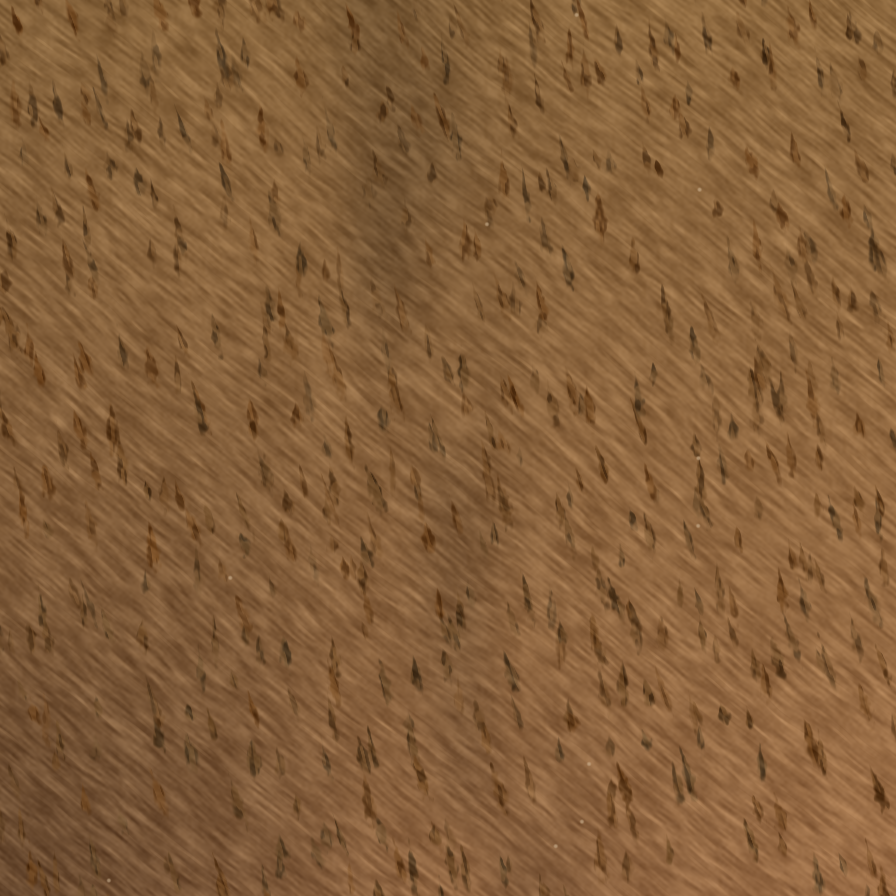
A WebGL 1 fragment shader for this texture:

```glsl
precision highp float;

uniform vec2 u_resolution;

float hash(vec2 p) {
  return fract(sin(dot(p, vec2(127.1, 311.7))) * 43758.5453);
}

float noise(vec2 p) {
  vec2 cell = floor(p);
  vec2 f = fract(p);
  f = f * f * (3.0 - 2.0 * f);
  float low = mix(hash(cell), hash(cell + vec2(1.0, 0.0)), f.x);
  float high = mix(hash(cell + vec2(0.0, 1.0)), hash(cell + vec2(1.0, 1.0)), f.x);
  return mix(low, high, f.y);
}

// Short, fine diagonal fibres, gently bent
float fibres(vec2 uv) {
  vec2 g = vec2(dot(uv, vec2(0.77, -0.64)), dot(uv, vec2(0.64, 0.77)));
  g.y += 0.014 * noise(uv * 5.0) + 0.004 * noise(uv * 24.0);
  float coarse = noise(g * vec2(34.0, 190.0));
  float fine = noise(g * vec2(60.0, 300.0) + 17.3);
  float glossy = smoothstep(0.55, 0.95, noise(g * vec2(28.0, 220.0) + 41.0));
  return 0.55 * coarse + 0.45 * fine - 0.54 + 0.22 * glossy;
}

// One scattered layer of tapered, streaky pores, blended over the wood
vec3 addPores(vec3 wood, vec2 uv, float seed) {
  vec2 grid = vec2(20.0, 16.0);
  vec2 cell = floor(uv * grid);
  float ragged = noise(uv * vec2(250.0, 130.0) + seed) - 0.5;

  for (int j = -1; j <= 1; j++) {
    for (int i = -1; i <= 1; i++) {
      vec2 id = cell + vec2(float(i), float(j));
      vec2 key = id + seed;
      vec2 center = (id + vec2(hash(key + 1.7), hash(key + 5.3))) / grid;
      float present = step(hash(key), 0.4 + 0.8 * noise(center * 8.0 + 3.0));

      // Local frame running down the pore
      float tilt = mix(0.06, 0.36, hash(key + 9.1));
      vec2 axis = vec2(sin(tilt), -cos(tilt));
      vec2 d = uv - center;
      float down = dot(d, axis);
      float side = dot(d, vec2(-axis.y, axis.x));
      float along = down / mix(0.012, 0.031, hash(key + 13.9));
      float halfWidth = mix(0.0042, 0.0082, hash(key + 21.3));
      halfWidth *= mix(0.35, 1.0, smoothstep(-1.0, 0.4, along));
      float across = side / halfWidth;

      // Brown stain around broken dark slits
      float streak = noise(vec2(side * 330.0, down * 75.0) + key * 3.1);
      float dist = length(vec2(across, along)) + 0.7 * ragged;
      float body = present * (1.0 - smoothstep(0.45, 1.15, dist));
      float core = body * smoothstep(0.4, 0.72, streak);

      float tone = hash(key + 31.7);
      vec3 rim = mix(vec3(0.41, 0.30, 0.175), vec3(0.46, 0.29, 0.13), tone);
      vec3 hollow = mix(vec3(0.23, 0.17, 0.10), vec3(0.30, 0.17, 0.06), tone);
      float depth = mix(0.45, 1.0, hash(key + 43.1));
      wood = mix(wood, rim, body * depth * 0.9);
      wood = mix(wood, hollow, core * depth * 0.8);
    }
  }
  return wood;
}

// Rare tiny pale glints
float glints(vec2 uv) {
  vec2 p = uv * 30.0;
  vec2 id = floor(p);
  vec2 center = 0.25 + 0.5 * vec2(hash(id + 2.9), hash(id + 7.7));
  float spot = 1.0 - smoothstep(0.02, 0.1, length(fract(p) - center));
  return spot * step(0.985, hash(id + 61.0));
}

void main() {
  vec2 uv = gl_FragCoord.xy / min(u_resolution.x, u_resolution.y);

  // Warm base, olive at the top and redder below
  vec3 wood = mix(vec3(0.562, 0.396, 0.256), vec3(0.538, 0.398, 0.238), uv.y);

  // Broad shading with smoky vertical patches
  float shade = 0.10 * (uv.x - 0.5);
  shade += 0.08 * (noise(uv * vec2(4.0, 2.5) + 8.0) - 0.5);
  float drift = uv.x - 0.5 - 0.2 * (0.5 - uv.y);
  float smoke = exp(-130.0 * drift * drift) * noise(uv * vec2(12.0, 7.0));
  smoke += exp(-9.0 * dot(uv, uv)) * 0.8;
  wood *= 1.0 + shade - 0.2 * smoke;

  // Pores lie under the same fibre relief as the wood
  wood = addPores(wood, uv, 0.0);
  wood = addPores(wood, uv, 77.0);
  wood += fibres(uv) * vec3(0.21, 0.19, 0.155);
  wood += 0.03 * (noise(uv * 260.0) - 0.5);
  wood = mix(wood, vec3(0.80, 0.70, 0.57), 0.6 * glints(uv));

  gl_FragColor = vec4(clamp(wood, 0.0, 1.0), 1.0);
}
```
